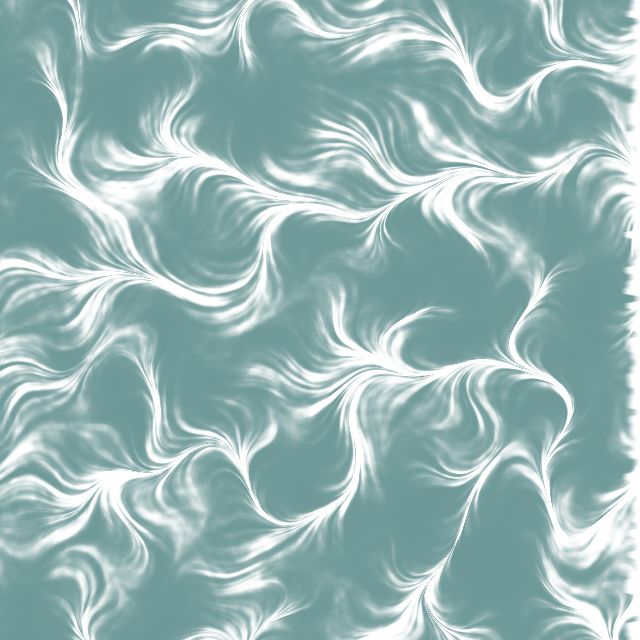
Reproduce this texture procedurally as a Shadertoy shader.

```glsl
// Feathery white strands on muted teal, combed by a flow and gathered into bright ridges.

vec2 hash2(vec2 cell) {
    vec2 k = vec2(dot(cell, vec2(127.1, 311.7)), dot(cell, vec2(269.5, 183.3)));
    return fract(sin(k) * 43758.5453);
}

// Value noise with flat cells and narrow soft borders.
float facetNoise(vec2 p) {
    vec2 i = floor(p), f = smoothstep(0.25, 0.75, fract(p));
    float low = mix(hash2(i).x, hash2(i + vec2(1, 0)).x, f.x);
    float high = mix(hash2(i + vec2(0, 1)).x, hash2(i + vec2(1, 1)).x, f.x);
    return mix(low, high, f.y);
}

float slope(vec2 cell, vec2 offset) {
    return dot(hash2(cell) * 2.0 - 1.0, offset);
}

float gradientNoise(vec2 p) {
    vec2 i = floor(p), f = fract(p);
    vec2 u = f * f * f * (f * (f * 6.0 - 15.0) + 10.0);
    float low = mix(slope(i, f), slope(i + vec2(1, 0), f - vec2(1, 0)), u.x);
    float high = mix(slope(i + vec2(0, 1), f - vec2(0, 1)), slope(i + vec2(1, 1), f - vec2(1, 1)), u.x);
    return mix(low, high, u.y);
}

// Heading of the flow, mostly rightward with wide swings.
float flowAngle(vec2 p) {
    return 7.0 * gradientNoise(p * 6.5 + vec2(13.7, 4.3));
}

void mainImage(out vec4 fragColor, in vec2 fragCoord) {
    vec2 uv = fragCoord / iResolution.xy;

    // Walk upstream, averaging fine noise into strands and summing convergence.
    vec2 pos = uv;
    float convergence = 0.0, strand = 0.0, total = 0.0;
    for (int i = 0; i < 25; i++) {
        float angle = flowAngle(pos);
        vec2 dir = vec2(cos(angle), sin(angle));
        vec2 side = vec2(-dir.y, dir.x);
        float divergence = (flowAngle(pos + side * 0.002) - angle) / 0.002;
        convergence -= divergence * 0.004;

        // Strongly squeezed strands count less, which keeps ridges clean.
        float weight = 1.0 / (1.0 + exp(convergence - 2.0));
        strand += weight * facetNoise(pos * 105.0);
        total += weight;
        pos -= dir * 0.004;
    }
    strand = (strand / total - 0.5) / 0.075;

    // Patches thin out some ridges and give the feathers ragged ends.
    float patches = 2.2 * gradientNoise(uv * 6.0 + 31.0) + 1.6 * (facetNoise(pos * 14.0) - 0.5);

    // Overlapping translucent strokes build up towards white.
    float pileUp = 1.2 * smoothstep(0.9, 1.0, uv.x);
    float exponent = -0.6 + 0.85 * convergence + 1.15 * strand + patches + pileUp;
    float white = 1.0 - exp(-exp(min(exponent, 4.0)));

    // Ragged fringe where the flow piles up on the right side.
    float spike = facetNoise(vec2(uv.x * 12.0, uv.y * 90.0));
    white = mix(white, 1.0, smoothstep(0.978, 0.994, uv.x + 0.02 * (spike - 0.5)));

    vec3 teal = vec3(0.43, 0.60, 0.595);
    fragColor = vec4(mix(teal, vec3(1.0), white), 1.0);
}
```
